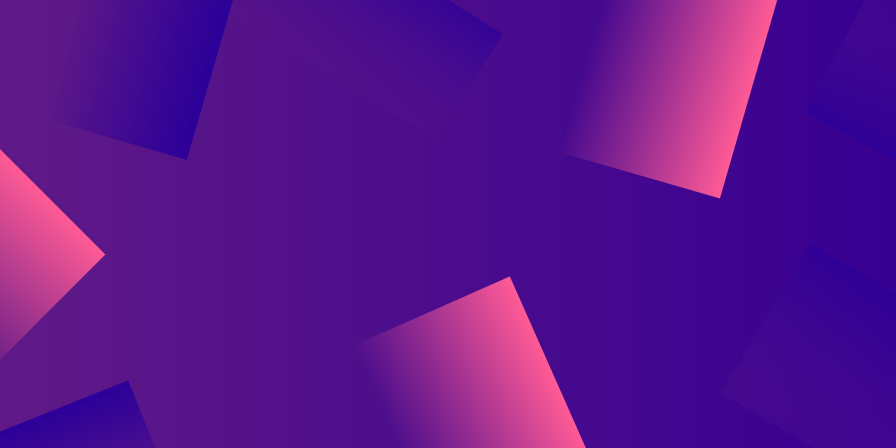
Reproduce this background procedurally as a Shadertoy shader.

```glsl
const vec3 PLUM   = vec3(0.375, 0.100, 0.530);
const vec3 INDIGO = vec3(0.215, 0.000, 0.570);
const vec3 PINK   = vec3(1.000, 0.355, 0.585);
const vec3 BLUE   = vec3(0.170, 0.000, 0.600);
const vec3 VIOLET = vec3(0.350, 0.080, 0.540);

// Rotates p into a frame whose x axis points along the given angle.
// side = 1 or -1 picks the direction of the y axis.
vec2 toFrame(vec2 p, float degreesAngle, float side) {
    float a = radians(degreesAngle);
    vec2 axis = vec2(cos(a), sin(a));
    return vec2(dot(p, axis), side * dot(p, vec2(axis.y, -axis.x)));
}

// Signed distance to a box with one corner at the origin.
float cornerBox(vec2 q, vec2 size) {
    vec2 d = abs(q - 0.5 * size) - 0.5 * size;
    return length(max(d, 0.0)) + min(max(d.x, d.y), 0.0);
}

// Rectangle shaded from head to tail, starting at its corner edge.
vec3 addPanel(vec3 base, vec2 q, vec2 size, vec4 head, vec4 tail, float pixel) {
    float mask = clamp(0.5 - cornerBox(q, size) / pixel, 0.0, 1.0);
    vec4 paint = mix(head, tail, clamp(q.x / size.x, 0.0, 1.0));
    return mix(base, paint.rgb, paint.a * mask);
}

void mainImage(out vec4 fragColor, in vec2 fragCoord) {
    float pixel = 1.0 / iResolution.y;
    vec2 p = fragCoord * pixel;
    vec3 color = mix(PLUM, INDIGO, fragCoord.x / iResolution.x);

    vec4 pinkHead = vec4(PINK, 1.0), pinkTail = vec4(PINK, 0.0);
    vec4 blueHead = vec4(BLUE, 1.0), blueTail = vec4(BLUE, 0.0);
    vec4 faintHead = vec4(BLUE, 0.7), faintTail = vec4(VIOLET, 0.25);

    // Faint panels
    vec2 q = toFrame(p - vec2(1.122, 0.924), 237.8, 1.0);
    color = addPanel(color, q, vec2(0.28, 0.70), faintHead, faintTail, pixel);
    q = toFrame(p - vec2(1.799, 0.747), 62.6, 1.0);
    color = addPanel(color, q, vec2(0.32, 0.60), faintHead, faintTail, pixel);
    q = toFrame(p - vec2(1.810, 0.458), 239.0, -1.0);
    color = addPanel(color, q, vec2(0.39, 0.60), faintHead, faintTail, pixel);

    // Blue panels
    q = toFrame(p - vec2(0.417, 0.643), 163.9, 1.0);
    color = addPanel(color, q, vec2(0.33, 0.60), blueHead, blueTail, pixel);
    q = toFrame(p - vec2(0.286, 0.151), -68.2, 1.0);
    color = addPanel(color, q, vec2(0.25, 0.60), blueHead, blueTail, pixel);

    // Pink panels
    q = toFrame(p - vec2(1.607, 0.557), 163.9, 1.0);
    color = addPanel(color, q, vec2(0.375, 0.70), pinkHead, pinkTail, pixel);
    q = toFrame(p - vec2(0.235, 0.432), 225.0, 1.0);
    color = addPanel(color, q, vec2(0.375, 0.60), pinkHead, pinkTail, pixel);
    q = toFrame(p - vec2(1.138, 0.383), 203.9, -1.0);
    color = addPanel(color, q, vec2(0.38, 0.60), pinkHead, pinkTail, pixel);

    fragColor = vec4(color, 1.0);
}
```
